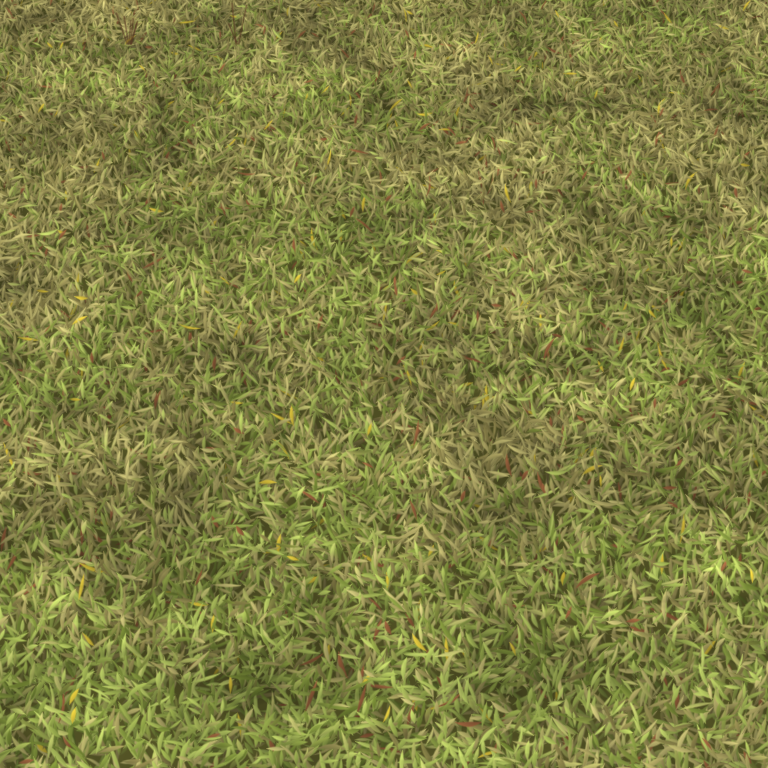
Reproduce this texture procedurally as a WebGL 2 fragment shader.

```glsl
#version 300 es
precision highp float;
// A sunlit meadow of short green and straw-coloured grass, seen in mild perspective.
// Layers of jittered, bent blades are stacked from dark to bright on a grid that
// shrinks with distance; layered sines set the dry, green and shaded patches.

uniform vec2 u_resolution;
out vec4 fragColor;

vec4 hash4(vec3 p) {
    vec4 q = fract(p.xyzx * vec4(0.1031, 0.1030, 0.0973, 0.1099));
    q += dot(q, q.wzxy + 33.33);
    return fract((q.xxyz + q.yzzw) * q.zywx);
}

// Warped, rotated sine octaves, roughly -0.7 to 0.7
float patches(vec2 p) {
    float sum = 0.0, amplitude = 0.5;
    for (int i = 0; i < 5; i++) {
        p = mat2(0.8, 0.6, -0.6, 0.8) * p * 1.6 + 1.3;
        p += 0.7 * sin(p.yx * 1.3 + 0.8);
        sum += amplitude * sin(p.x) * sin(p.y);
        amplitude *= 0.72;
    }
    return sum;
}

// Size of things at a given height on the canvas
float perspective(float y) {
    return 1.0 - 0.55 * y;
}

vec2 canvasToGround(vec2 p) {
    float size = perspective(p.y);
    return vec2((p.x - 0.5) / size, -log(size) / 0.55);
}

vec2 groundToCanvas(vec2 g) {
    float size = exp(-0.55 * g.y);
    return vec2(0.5 + g.x * size, (1.0 - size) / 0.55);
}

float segmentDistance(vec2 p, vec2 a, vec2 b) {
    vec2 ab = b - a;
    return length(p - a - ab * clamp(dot(p - a, ab) / dot(ab, ab), 0.0, 1.0));
}

// Straw or green, with a few yellow flowers and rusty leaves
vec3 bladeColor(vec4 rnd, float dryness) {
    vec3 straw = mix(vec3(0.44, 0.41, 0.23), vec3(0.69, 0.66, 0.41), rnd.y);
    vec3 green = mix(vec3(0.38, 0.44, 0.17), vec3(0.64, 0.70, 0.35), rnd.y);
    vec3 color = mix(green, straw, smoothstep(-0.2, 0.2, dryness - rnd.x));
    color = mix(color, vec3(0.72, 0.64, 0.20), step(0.992, rnd.z));
    return mix(color, vec3(0.50, 0.32, 0.20), step(rnd.z, 0.012));
}

void main() {
    vec2 p = gl_FragCoord.xy / u_resolution;
    float soft = max(1.2 / u_resolution.y, 0.0016);
    vec2 ground = canvasToGround(p);

    // Broad fields of dryness and shade
    float dryness = 0.38 + 0.38 * p.y + 0.45 * patches(ground * vec2(3.0, 5.0) + 4.0);
    float shade = 1.0 + 0.22 * patches(ground * vec2(6.0, 11.0));

    vec3 color = vec3(0.29, 0.29, 0.13);

    // Grass blades, one per cell and layer
    const int LAYERS = 18;
    const float CELL = 0.032;
    for (int layer = 0; layer < LAYERS; layer++) {
        float height = float(layer) / float(LAYERS - 1);
        vec2 shift = fract(float(layer) * vec2(0.618, 0.381));
        vec2 cell = floor(ground / CELL + shift);
        for (int k = 0; k < 9; k++) {
            vec2 id = cell + vec2(k % 3 - 1, k / 3 - 1);
            vec4 place = hash4(vec3(id + 80.0, float(layer) * 7.0 + 3.0));
            vec4 tint = hash4(vec3(id + 191.0, float(layer) * 5.0 + 61.0));
            vec2 root = (id + place.xy - shift) * CELL;
            vec2 center = groundToCanvas(root);
            vec2 q = (p - center) / (perspective(center.y) * CELL);

            // Neighbouring blades lean together, in tufts
            float lean = 0.75 * sin(root.x * 45.0 + 3.0 * sin(root.y * 31.0));
            float angle = 1.57 + lean + 2.4 * (place.z - 0.5);
            vec2 along = vec2(cos(angle), sin(angle));
            float a = dot(q, along);
            float b = dot(q, vec2(-along.y, along.x)) + (tint.w - 0.5) * 0.6 * a * a;

            float halfLength = mix(0.3, 0.75, place.w * place.w);
            float t = a / halfLength;
            float width = mix(0.06, 0.105, tint.w);
            float d = max(abs(b) - width * (1.0 - t * t), abs(a) - halfLength);
            d *= CELL * perspective(center.y);

            float cover = smoothstep(soft, -soft, d);
            float light = mix(0.68, 1.12, height) * (1.0 + 0.1 * t + 0.8 * b);
            color = mix(color, bladeColor(tint, dryness) * light, cover);
        }
    }
    color *= shade;

    // Two dry, twiggy weeds near the far edge
    for (int i = 0; i < 9; i++) {
        vec4 rnd = hash4(vec3(float(i) * 3.0, 17.0, 5.0));
        float x = i < 6 ? 0.168 : 0.31;
        vec2 foot = vec2(x + 0.006 * (rnd.x - 0.5), 0.943);
        vec2 tip = foot + vec2(0.035 * (rnd.y - 0.5), 0.025 + 0.03 * rnd.z);
        float stem = segmentDistance(p, foot, tip) - 0.0008;
        color = mix(color, vec3(0.34, 0.22, 0.14), 0.7 * smoothstep(soft, -soft, stem));
    }

    fragColor = vec4(color, 1.0);
}
```
